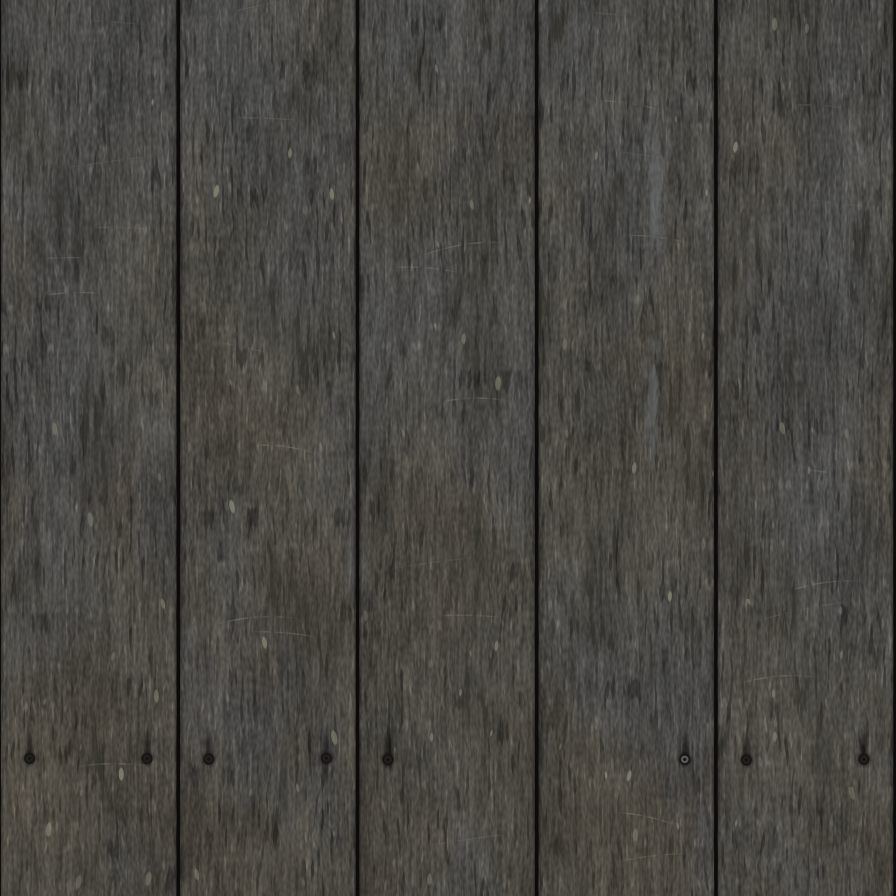
Reproduce this texture procedurally as a WebGL 2 fragment shader.

```glsl
#version 300 es
precision highp float;
// Five weathered grey timber planks with dark seams, screws, flecks and scratches.

uniform vec2 u_resolution;
out vec4 fragColor;

const float PLANKS = 5.0;
const vec3 WOOD = vec3(0.284, 0.276, 0.254);
const vec3 COOL_WOOD = vec3(0.282, 0.283, 0.280);
const vec3 BROWN_WOOD = vec3(0.284, 0.266, 0.236);
const vec3 MOSS = vec3(0.190, 0.186, 0.160);
const vec3 SEAM = vec3(0.050, 0.045, 0.040);
const vec3 FLECK = vec3(0.52, 0.52, 0.45);
const vec3 PALE_WEAR = vec3(0.43, 0.45, 0.46);

vec2 hash2(vec2 p) {
    vec3 q = fract(p.xyx * vec3(0.1031, 0.1030, 0.0973));
    q += dot(q, q.yzx + 33.33);
    return fract((q.xx + q.yz) * q.zy);
}

float cornerSlope(vec2 cell, vec2 offset) {
    float angle = 6.2832 * hash2(cell).x;
    return dot(vec2(cos(angle), sin(angle)), offset);
}

float gradientNoise(vec2 p) {
    vec2 i = floor(p), f = p - i;
    vec2 u = f * f * f * (f * (f * 6.0 - 15.0) + 10.0);
    vec2 e = vec2(1.0, 0.0);
    float low = mix(cornerSlope(i, f), cornerSlope(i + e, f - e), u.x);
    float high = mix(cornerSlope(i + e.yx, f - e.yx), cornerSlope(i + 1.0, f - 1.0), u.x);
    return mix(low, high, u.y);
}

float fbm(vec2 p) {
    float sum = 0.0, gain = 1.0;
    for (int i = 0; i < 4; i++) {
        sum += gain * gradientNoise(p);
        p = p * 2.03 + 17.3;
        gain *= 0.55;
    }
    return sum;
}

float coverage(float dist, float pixel) {
    return 1.0 - smoothstep(-pixel, pixel, dist);
}

float ellipse(vec2 p, vec2 radius) {
    return (length(p / radius) - 1.0) * min(radius.x, radius.y);
}

// Grain, cracks, moss and tint, shifted per plank so that no two agree.
vec3 weatheredWood(vec2 uv, float plank) {
    vec2 p = uv + vec2(plank * 3.0, plank * 7.31);
    vec2 g = p + vec2(0.004 * gradientNoise(p * vec2(8.0, 5.0)), 0.0);
    float fibre = gradientNoise(g * vec2(250.0, 24.0));
    float grit = gradientNoise(g * vec2(390.0, 130.0) + 7.0);
    float strands = fbm(g * vec2(80.0, 6.0));
    float broad = fbm(p * vec2(11.0, 4.5));
    float mossArea = smoothstep(-0.05, 0.6, fbm(p * vec2(14.0, 6.0) + 40.0));
    float streaks = smoothstep(0.05, 0.4, fbm(g * vec2(110.0, 16.0) + 80.0));
    float worn = smoothstep(-0.35, 0.45, fbm(p * vec2(24.0, 9.0) + 60.0));
    float cracks = smoothstep(0.14, 0.34, gradientNoise(g * vec2(210.0, 28.0) + 130.0));
    float paleFibres = smoothstep(0.2, 0.45, gradientNoise(g * vec2(260.0, 45.0) + 210.0));

    float cool = smoothstep(-0.25, 0.5, fbm(p * vec2(7.0, 3.0) + 9.0) + 0.5 * (uv.y - 0.5));
    float brown = smoothstep(-0.3, 0.6, fbm(p * 5.0 + 23.0) + 0.7 * (0.4 - uv.y));
    vec3 color = mix(mix(WOOD, BROWN_WOOD, brown), COOL_WOOD, 0.75 * cool);
    color *= 1.04 + 0.26 * fibre + 0.26 * grit + 0.16 * strands + 0.18 * broad;
    color = mix(color, MOSS, mossArea * (0.15 + 0.65 * streaks));
    color *= 1.0 - 0.30 * cracks * (0.25 + 0.75 * worn);
    return color * (1.0 + 0.20 * paleFibres * (1.0 - 0.6 * mossArea));
}

// Sparse upright chips, denser towards the foot of the planks.
float flecks(vec2 uv, float pixel) {
    vec2 grid = vec2(26.0, 20.0), cell = floor(uv * grid);
    vec2 place = hash2(cell + 5.0), kind = hash2(cell + 71.0);
    vec2 radius = mix(vec2(0.0010, 0.003), vec2(0.0032, 0.008), kind.y * kind.y);
    vec2 p = uv - (cell + 0.25 + 0.5 * place) / grid;
    p.x += p.y * (place.x - 0.5) * 0.4;
    float present = step(kind.x, mix(0.28, 0.10, smoothstep(0.1, 0.4, uv.y)));
    return present * coverage(ellipse(p, radius), 0.6 * pixel) * (0.35 + 0.5 * place.y);
}

// Faint bowed scratches lying across one plank.
float scratches(vec2 local, float plank, float pixel) {
    float mark = 0.0;
    for (int i = 0; i < 6; i++) {
        vec2 place = hash2(vec2(float(i) + 3.0, plank + 11.0));
        vec2 form = hash2(vec2(float(i) + 31.0, plank + 47.0));
        vec2 p = local - vec2(mix(0.06, 0.14, place.x), place.y);
        float bow = p.x * (form.x - 0.5) * 0.5 - p.x * p.x * 3.0 * form.y;
        float reach = 1.0 - smoothstep(0.02, 0.03 + 0.03 * form.x, abs(p.x));
        float broken = smoothstep(-0.35, 0.2, gradientNoise(local * vec2(90.0, 20.0) + plank));
        mark += coverage(abs(p.y - bow) - 0.0008, 0.6 * pixel) * reach * broken * (0.15 + 0.3 * form.y);
    }
    return min(mark, 0.5);
}

// One screw head with the dark stain running above it.
vec3 addScrew(vec3 color, vec2 p, float worn, float pixel) {
    color *= 1.0 - 0.45 * coverage(ellipse(p - vec2(0.0, 0.012), vec2(0.0035, 0.015)), 0.003);
    color *= 1.0 - 0.3 * coverage(length(p) - 0.008, 0.003);
    color = mix(color, vec3(0.085, 0.077, 0.07), coverage(length(p) - 0.0062, pixel));
    color = mix(color, mix(vec3(0.14, 0.12, 0.11), vec3(0.36), worn), coverage(length(p) - 0.0042, pixel));
    return mix(color, vec3(0.07), coverage(length(p) - 0.0017, pixel));
}

void main() {
    vec2 uv = gl_FragCoord.xy / u_resolution;
    float pixel = 1.0 / min(u_resolution.x, u_resolution.y);
    float across = uv.x * PLANKS + 0.005;
    float plank = mod(floor(across), PLANKS);
    vec2 local = vec2(fract(across) / PLANKS, uv.y);
    vec3 color = weatheredWood(uv, plank);

    // Two pale rubbed patches on the fourth plank.
    for (int i = 0; i < 2; i++) {
        vec2 p = uv - vec2(0.732 - 0.004 * float(i), 0.775 - 0.222 * float(i));
        float ragged = 0.008 * fbm(uv * vec2(150.0, 40.0));
        color = mix(color, PALE_WEAR, 0.5 * coverage(ellipse(p, vec2(0.008, 0.05)) + ragged, 0.006));
    }
    color = mix(color, FLECK, scratches(local, plank, pixel));
    color = mix(color, FLECK, flecks(uv, pixel));

    // A pair of screws per plank; the sixth and seventh are missing.
    float side = step(0.5, local.x * PLANKS), index = 2.0 * plank + side;
    vec2 screwAt = vec2(mix(0.17, 0.826, side) / PLANKS, 0.153 + 0.003 * (hash2(vec2(index, 2.0)).x - 0.5));
    if (abs(index - 5.5) > 1.0) color = addScrew(color, local - screwAt, step(abs(index - 7.0), 0.5), pixel);

    // Shaded plank edges and the dark gaps between them.
    float edge = min(local.x, 1.0 / PLANKS - local.x) + 0.0005 * gradientNoise(vec2(plank, uv.y * 40.0));
    color *= mix(0.70, 1.0, smoothstep(0.0015, 0.006, edge));
    color = mix(color, SEAM, coverage(edge - 0.0020, max(0.6 * pixel, 0.0006)));
    fragColor = vec4(clamp(color, 0.0, 1.0), 1.0);
}
```
